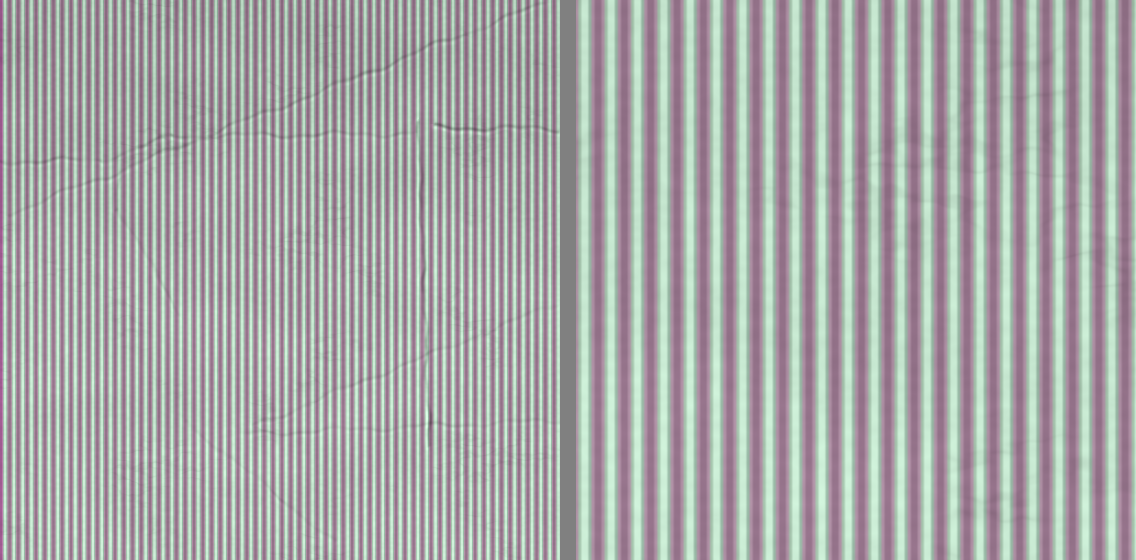
Left: the whole. Right: its middle third, enlarged.
Give the GLSL for this pattern, as a Shadertoy shader.

```glsl
const float REPEATS = 63.75;        // stripe pairs across the canvas
const float FIRST_STRIPE = 0.0092;  // centre of the first mint stripe
const vec3 MINT = vec3(0.78, 0.91, 0.82);
const vec3 SAGE = vec3(0.63, 0.75, 0.66);
const vec3 TEAL = vec3(0.56, 0.69, 0.62);
const vec3 MAUVE = vec3(0.67, 0.55, 0.63);
const vec3 PLUM = vec3(0.57, 0.44, 0.53);
const vec3 EDGE_TINT = vec3(1.08, 0.80, 1.06);
const float CREASE_WIDTH = 0.0032;
const float CREASE_DEPTH = 0.19;
const float MOTTLE = 0.035;
const float GRAIN = 0.045;

// Fold lines as start and end points
const int CREASES = 11;
const vec4 FOLDS[CREASES] = vec4[](
    vec4(0.00, 0.712, 0.18, 0.715), vec4(0.18, 0.715, 0.31, 0.757),
    vec4(0.31, 0.757, 0.74, 0.762), vec4(0.78, 0.773, 1.00, 0.770),
    vec4(0.02, 0.620, 0.97, 0.995), vec4(0.748, 0.78, 0.767, 0.20),
    vec4(0.21, 0.740, 0.21, 0.63), vec4(0.21, 0.630, 0.32, 0.44),
    vec4(0.33, 0.250, 0.60, 0.03), vec4(0.43, 0.225, 1.00, 0.25),
    vec4(0.45, 0.240, 1.00, 0.46));

vec2 hash2(vec2 p) {
    vec3 q = fract(p.xyx * vec3(0.1031, 0.1030, 0.0973));
    q += dot(q, q.yzx + 33.33);
    return fract((q.xx + q.yz) * q.zy);
}

// Distance to the nearest scattered cell point
float cellular(vec2 p) {
    vec2 cell = floor(p), local = fract(p);
    float nearest = 2.0;
    for (int j = -1; j <= 1; j++)
        for (int i = -1; i <= 1; i++) {
            vec2 offset = vec2(i, j);
            vec2 delta = offset + hash2(cell + offset) - local;
            nearest = min(nearest, dot(delta, delta));
        }
    return sqrt(nearest);
}

// Smooth mottling, roughly -1 to 1
float layeredSines(vec2 p) {
    float sum = 0.0, amplitude = 0.5;
    for (int i = 0; i < 4; i++) {
        sum += amplitude * sin(p.x + 1.7 * sin(p.y)) * cos(p.y - sin(p.x));
        p = mat2(1.5, 1.1, -1.1, 1.5) * p + 2.3;
        amplitude *= 0.6;
    }
    return sum;
}

// Mint core, green flanks, mauve shoulders and plum centre
vec3 stripes(float x) {
    float phase = fract((x - FIRST_STRIPE) * REPEATS + 0.5) - 0.5;
    float d = abs(phase);
    float soft = max(0.06, REPEATS / iResolution.x * 0.5);
    vec3 flank = mix(SAGE, TEAL, smoothstep(-soft, soft, phase) * 0.7);
    vec3 color = mix(MINT, flank, smoothstep(0.135 - soft, 0.135 + soft, d));
    color = mix(color, MAUVE, smoothstep(0.25 - soft, 0.25 + soft, d));
    return mix(color, PLUM, smoothstep(0.37 - soft, 0.37 + soft, d));
}

// Dark groove with a pale ridge beside it
float creaseShade(vec2 p, vec4 fold, float strength) {
    vec2 along = fold.zw - fold.xy, from = p - fold.xy;
    float t = clamp(dot(from, along) / dot(along, along), 0.0, 1.0);
    float d = length(from - along * t) / CREASE_WIDTH;
    float side = sign(along.x * from.y - along.y * from.x);
    float groove = exp(-d * d);
    float ridge = exp(-pow(side * d + 2.0, 2.0));
    return strength * (0.4 * ridge - groove);
}

void mainImage(out vec4 fragColor, in vec2 fragCoord) {
    vec2 uv = fragCoord / iResolution.xy;
    vec3 color = stripes(uv.x);

    // Broad shading and soft stains
    float shade = mix(1.025, 0.94, smoothstep(0.35, 1.0, uv.y));
    shade += MOTTLE * layeredSines(uv * vec2(9.0, 13.0));

    // Fine fibre and small wrinkles
    shade += GRAIN * (cellular(uv * vec2(75.0, 120.0)) - 0.5);
    float wrinkle = layeredSines(uv * vec2(24.0, 60.0) + 4.0);
    float patches = smoothstep(0.1, 0.5, layeredSines(uv * 11.0 + 7.0));
    shade -= 0.05 * patches * exp(-pow(wrinkle * 7.0, 2.0));

    // Wavering folds of uneven depth
    vec2 warped = uv + 0.004 * vec2(sin(uv.y * 43.0) * 0.6 + 0.3 * sin(uv.y * 117.0),
                                    sin(uv.x * 39.0) + 0.5 * sin(uv.x * 103.0));
    float wear = 0.65 + 0.6 * layeredSines(uv * 23.0 + 1.5);
    for (int i = 0; i < CREASES; i++) {
        float strength = i == 3 || i == 5 ? 1.2 : (i < 5 ? 0.75 : 0.45);
        shade += CREASE_DEPTH * wear * creaseShade(warped, FOLDS[i], strength);
    }

    // Magenta fringe on the left border
    color *= mix(EDGE_TINT, vec3(1.0), smoothstep(0.002, 0.008, uv.x));
    fragColor = vec4(clamp(color * shade, 0.0, 1.0), 1.0);
}
```
